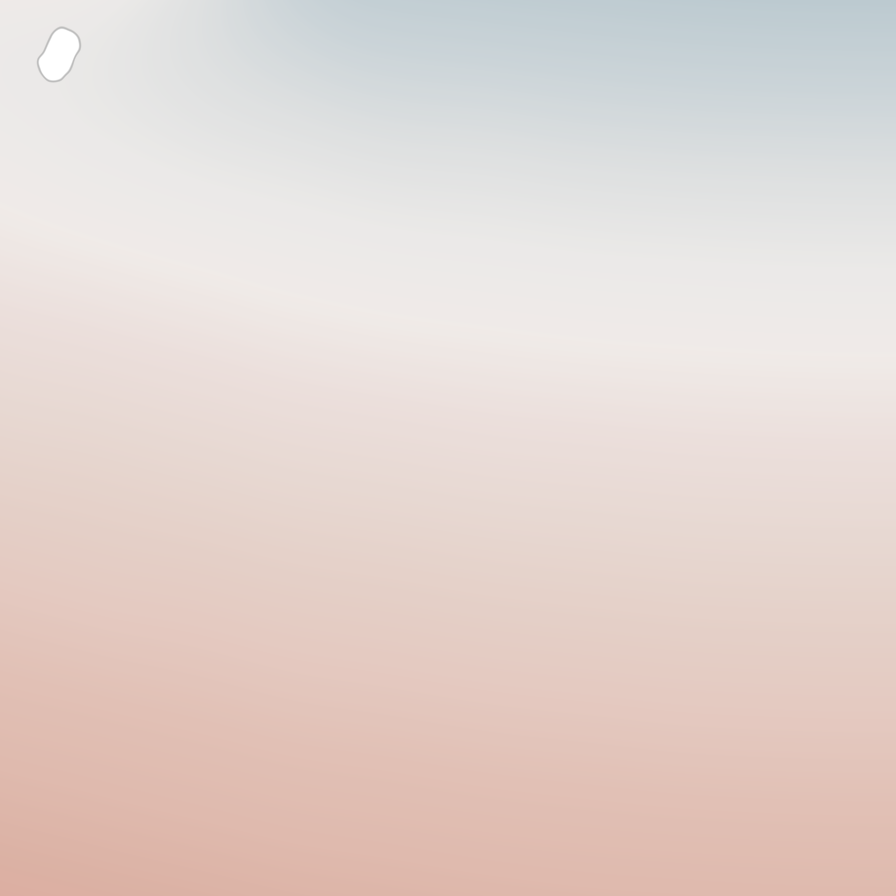
Reproduce this background procedurally as a Shadertoy shader.

```glsl
// A soft sky-like wash: slate blue at the top, through off-white, to dusty rose.
// A bent depth field indexes an evenly spaced colour ramp; faint terraces and
// noise give it a painted grain, and a small rimmed pebble sits at upper left.

#define LEFT_SAG 0.15        // how far the bands rise in colour at the left
#define CORNER_GLOW 0.23     // strength of the pale upper left corner
#define CORNER_FADE 12.0     // how fast that corner fades downward
#define WOBBLE 0.012         // unevenness of the bands
#define TERRACES 42.0        // faint steps per canvas height
#define TERRACE_DEPTH 0.6    // 0 = smooth, 1 = flat steps
#define PEBBLE_RADIUS 0.0172
#define RIM_WIDTH 0.0011

const int STOPS = 13;
const vec3 RAMP[STOPS] = vec3[STOPS](
    vec3(0.737, 0.792, 0.816), vec3(0.796, 0.831, 0.847),
    vec3(0.869, 0.877, 0.879), vec3(0.920, 0.914, 0.908),
    vec3(0.940, 0.920, 0.908), vec3(0.922, 0.873, 0.860),
    vec3(0.906, 0.847, 0.822), vec3(0.896, 0.816, 0.784),
    vec3(0.894, 0.788, 0.753), vec3(0.882, 0.753, 0.710),
    vec3(0.874, 0.729, 0.682), vec3(0.859, 0.695, 0.643),
    vec3(0.870, 0.667, 0.620));

float hash(vec2 p) {
    return fract(sin(dot(p, vec2(127.1, 311.7))) * 43758.5453);
}

float noise(vec2 p) {
    vec2 cell = floor(p), f = fract(p);
    f = f * f * (3.0 - 2.0 * f);
    return mix(mix(hash(cell), hash(cell + vec2(1, 0)), f.x),
               mix(hash(cell + vec2(0, 1)), hash(cell + vec2(1, 1)), f.x), f.y);
}

// Piecewise linear lookup, one stop per tenth of depth
vec3 rampColour(float depth) {
    float s = clamp(depth * 10.0, 0.0, float(STOPS) - 1.001);
    int i = int(s);
    return mix(RAMP[i], RAMP[i + 1], fract(s));
}

// Distance from the top, bent toward warmer tones at the left
float bandDepth(vec2 uv) {
    float down = 1.0 - uv.y;
    float left = 1.0 - uv.x;
    float corner = 1.0 - smoothstep(0.03, 0.42, uv.x);
    float depth = down + LEFT_SAG * left * left
                + CORNER_GLOW * corner * exp(-CORNER_FADE * down);
    depth += WOBBLE * left * (noise(uv * vec2(9.0, 6.0)) - 0.5);
    float phase = 6.28318 * TERRACES;
    return depth - TERRACE_DEPTH * sin(depth * phase) / phase;
}

float capsule(vec2 p, vec2 a, vec2 b, float radius) {
    vec2 pa = p - a, ba = b - a;
    float h = clamp(dot(pa, ba) / dot(ba, ba), 0.0, 1.0);
    return length(pa - ba * h) - radius;
}

void mainImage(out vec4 fragColor, in vec2 fragCoord) {
    vec2 uv = fragCoord / iResolution.xy;
    vec2 p = fragCoord / iResolution.y;
    float pixel = 1.0 / iResolution.y;

    // Gradient wash
    vec3 colour = rampColour(bandDepth(uv));

    // White pebble with a thin grey rim
    float d = capsule(p, vec2(0.0720, 0.9515), vec2(0.0600, 0.9275), PEBBLE_RADIUS);
    d += 0.003 * (noise(p * 90.0) - 0.5);
    float fill = 1.0 - smoothstep(-pixel, pixel, d);
    float rim = 1.0 - smoothstep(0.0, RIM_WIDTH + pixel, abs(d));
    colour = mix(colour, vec3(1.0), fill);
    colour = mix(colour, vec3(0.68), 0.8 * rim);

    fragColor = vec4(colour, 1.0);
}
```
